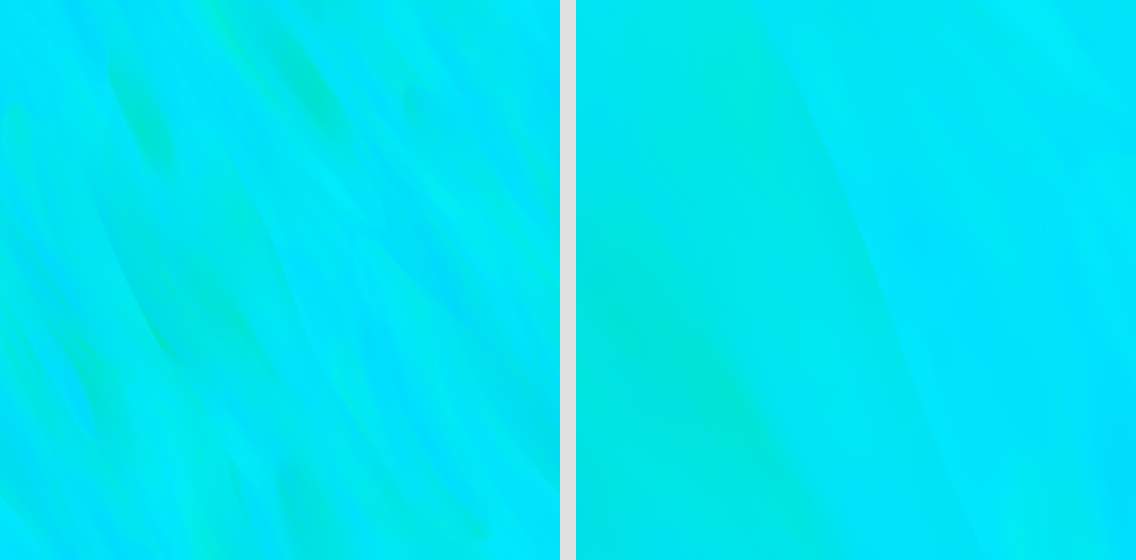
Left, the full canvas; right, a detail of the centre.
Write a WebGL 1 fragment shader that draws this background.

```glsl
precision highp float;
// Slanted cyan strands in overlapping sheets with green crests and blue hollows, tiling on all sides.

uniform vec2 u_resolution;

const float TAU = 6.2831853;
const vec2 PHASE = vec2(0.36, 0.286);

float hash(vec2 cell, float seed) {
  vec3 v = fract(vec3(cell.xyx + seed * 7.31) * vec3(0.1031, 0.1030, 0.0973));
  v += dot(v, v.yzx + 33.33);
  return fract((v.x + v.y) * v.z);
}

// Wraps a skewed lattice cell so that whole canvas steps land on the same cell.
vec2 wrapCell(vec2 cell, vec2 freq) {
  cell -= floor((cell.y + 0.5) / freq.y) * freq;
  cell.x = mod(cell.x + 0.5, 2.0 * freq.x) - 0.5;
  return floor(cell + 0.5);
}

float cornerValue(vec2 cell, vec2 offset, vec2 freq, float seed) {
  float angle = TAU * hash(wrapCell(cell, freq), seed);
  return dot(vec2(cos(angle), sin(angle)), offset);
}

// Periodic gradient noise, stretched along the direction (1, -2).
// freq holds whole numbers of cells across and along the strands.
float strandNoise(vec2 p, vec2 freq, float seed) {
  vec2 q = vec2(2.0 * p.x + p.y, p.y) * freq;
  vec2 cell = floor(q);
  vec2 f = q - cell;
  vec2 w = f * f * f * (f * (f * 6.0 - 15.0) + 10.0);
  vec2 e = vec2(1.0, 0.0);
  float low = mix(cornerValue(cell, f, freq, seed),
                  cornerValue(cell + e.xy, f - e.xy, freq, seed), w.x);
  float high = mix(cornerValue(cell + e.yx, f - e.yx, freq, seed),
                   cornerValue(cell + e.xx, f - e.xx, freq, seed), w.x);
  return mix(low, high, w.y);
}

// Pushes crests to the right, which leaves a crisp right edge and a soft left one.
float leaningNoise(vec2 p, vec2 freq, float lean, float seed) {
  float n = 0.0;
  for (int i = 0; i < 4; i++) {
    n = strandNoise(p - vec2(lean * n / freq.x, 0.0), freq, seed);
  }
  return n;
}

// Bends the strands gently so that they are not parallel.
vec2 bend(vec2 p, float amount) {
  return p + amount * vec2(strandNoise(p, vec2(1.0, 2.0), 1.0),
                           strandNoise(p, vec2(1.0, 2.0), 2.0));
}

// One painted sheet: x is its tone, y its lightness.
vec2 sheet(vec2 p, float seed) {
  float tone = leaningNoise(p, vec2(3.0, 2.0), 0.4, seed);
  tone += 0.55 * leaningNoise(p, vec2(6.0, 3.0), 0.4, seed + 1.0);
  float light = strandNoise(p, vec2(3.0, 2.0), seed + 2.0);
  light += 0.5 * leaningNoise(p, vec2(7.0, 3.0), 0.4, seed + 3.0);
  return vec2(tone, light);
}

// Coverage of a sheet whose outline is crisp in places and feathered in others.
float coverage(vec2 p, vec2 freq, float seed) {
  float outline = leaningNoise(p, freq, 0.3, seed);
  float feather = mix(0.03, 0.25, smoothstep(-0.1, 0.3, strandNoise(p, vec2(3.0, 3.0), seed + 1.0)));
  return smoothstep(-feather, feather, outline);
}

// Tone is near zero on average with unit spread; high values are green.
vec3 strandColor(float tone, float light) {
  float blue = 0.953 - 0.035 * tone - 0.008 * tone * tone;
  float green = 0.897 + 0.008 * min(tone, 0.0) + 0.06 * light;
  return vec3(0.0, green, blue);
}

void main() {
  vec2 p = bend(gl_FragCoord.xy / u_resolution + PHASE, 0.12);

  // Overlapping sheets.
  vec2 paint = sheet(p, 3.0);
  paint = mix(paint, sheet(p, 13.0), coverage(p, vec2(3.0, 2.0), 21.0));
  paint = mix(paint, sheet(p, 33.0), 0.8 * coverage(p, vec2(4.0, 3.0), 41.0));

  // Thin fibres and a faint fine grain.
  float fibre = leaningNoise(p, vec2(12.0, 5.0), 0.4, 51.0);
  float grain = strandNoise(p, vec2(26.0, 18.0), 52.0);
  paint += vec2(0.24, 0.25) * fibre + vec2(0.12, 0.11) * grain;

  vec3 color = strandColor(4.8 * paint.x, paint.y);
  gl_FragColor = vec4(clamp(color, 0.0, 1.0), 1.0);
}
```
